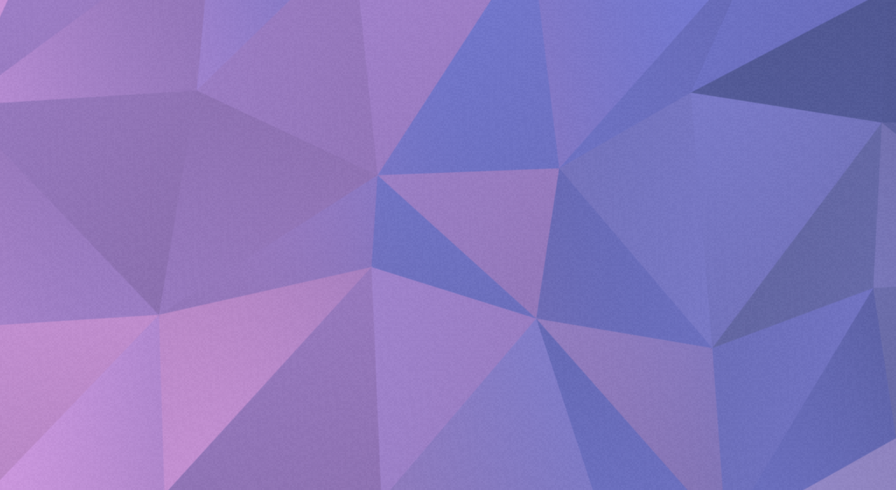
Reproduce this background procedurally as a Shadertoy shader.

```glsl
// Low-poly backdrop: irregular triangles fading from pink through violet to slate blue.

const float CELLS = 2.7; // lattice cells per canvas height

float hash(vec2 p) {
    return fract(sin(dot(p, vec2(127.1, 311.7))) * 43758.55);
}

// Lattice corner moved inside a disc small enough that no triangle can flip
vec2 corner(vec2 id) {
    float angle = 6.2832 * hash(id + 3.7);
    return id + 0.33 * sqrt(hash(id + 19.3)) * vec2(cos(angle), sin(angle));
}

// Signed distance to the line a-b, positive on its left
float leftOf(vec2 p, vec2 a, vec2 b) {
    vec2 e = normalize(b - a), q = p - a;
    return e.x * q.y - e.y * q.x;
}

// Colour ramp along the canvas, 0 = left, 1 = right
vec3 ramp(float t) {
    vec3 col = mix(vec3(0.78, 0.575, 0.84), vec3(0.595, 0.48, 0.752), smoothstep(0.02, 0.19, t));
    col = mix(col, vec3(0.425, 0.44, 0.755), smoothstep(0.48, 0.62, t));
    return mix(col, vec3(0.34, 0.37, 0.62), smoothstep(0.83, 0.98, t));
}

vec3 facetColor(vec2 p, vec2 center, float canvasWidth) {
    float tone = hash(center + 0.31);
    float grey = hash(center + 5.17);
    float angle = 6.2832 * hash(center + 8.53);

    // Mostly flat facets, each with its own offset along the ramp
    vec2 pos = mix(center, p, 0.3);
    float t = pos.x / canvasWidth + 0.36 * (tone - 0.5);
    t += 0.14 * (pos.y / CELLS - 0.5);
    vec3 col = ramp(t);

    // Muted facets gather toward the lower right
    float lowerRight = smoothstep(0.35, 0.9, center.x / canvasWidth)
                     * (1.0 - smoothstep(0.2, 0.9, center.y / CELLS));
    vec3 muted = mix(vec3(0.35, 0.37, 0.58), vec3(0.63, 0.56, 0.79), hash(center + 2.9));
    col = mix(col, muted, 0.85 * lowerRight * smoothstep(0.3, 0.6, grey));

    // Facet brightness and a faint slope across it
    float slope = dot(p - center, vec2(cos(angle), sin(angle)));
    return col * (1.0 + 0.11 * (grey - 0.5) + 0.05 * slope);
}

// Adds one counter-clockwise triangle, weighted by its soft coverage
void addFacet(inout vec4 sum, vec2 p, vec2 a, vec2 b, vec2 c, float canvasWidth) {
    float inside = min(leftOf(p, a, b), min(leftOf(p, b, c), leftOf(p, c, a)));
    float soft = CELLS * max(0.0022, 0.7 / iResolution.y);
    float cover = smoothstep(-soft, soft, inside);
    if (cover > 0.0) {
        sum += cover * vec4(facetColor(p, (a + b + c) / 3.0, canvasWidth), 1.0);
    }
}

void mainImage(out vec4 fragColor, in vec2 fragCoord) {
    vec2 uv = fragCoord / iResolution.y;
    vec2 p = uv * CELLS;
    float canvasWidth = CELLS * iResolution.x / iResolution.y;

    // Every triangle that can reach this point lies in the nearby cells
    vec4 sum = vec4(0.0);
    for (int y = -1; y <= 1; y++) {
        for (int x = -1; x <= 1; x++) {
            vec2 id = floor(p) + vec2(x, y);
            vec2 a = corner(id), b = corner(id + vec2(1, 0));
            vec2 c = corner(id + 1.0), d = corner(id + vec2(0, 1));
            if (hash(id + 41.9) > 0.5) {
                addFacet(sum, p, a, b, c, canvasWidth);
                addFacet(sum, p, a, c, d, canvasWidth);
            } else {
                addFacet(sum, p, a, b, d, canvasWidth);
                addFacet(sum, p, b, c, d, canvasWidth);
            }
        }
    }
    vec3 col = sum.rgb / max(sum.a, 0.001);

    // Fine paper grain
    col += 0.022 * (hash(floor(uv * 280.0)) - 0.5);
    fragColor = vec4(col, 1.0);
}
```
